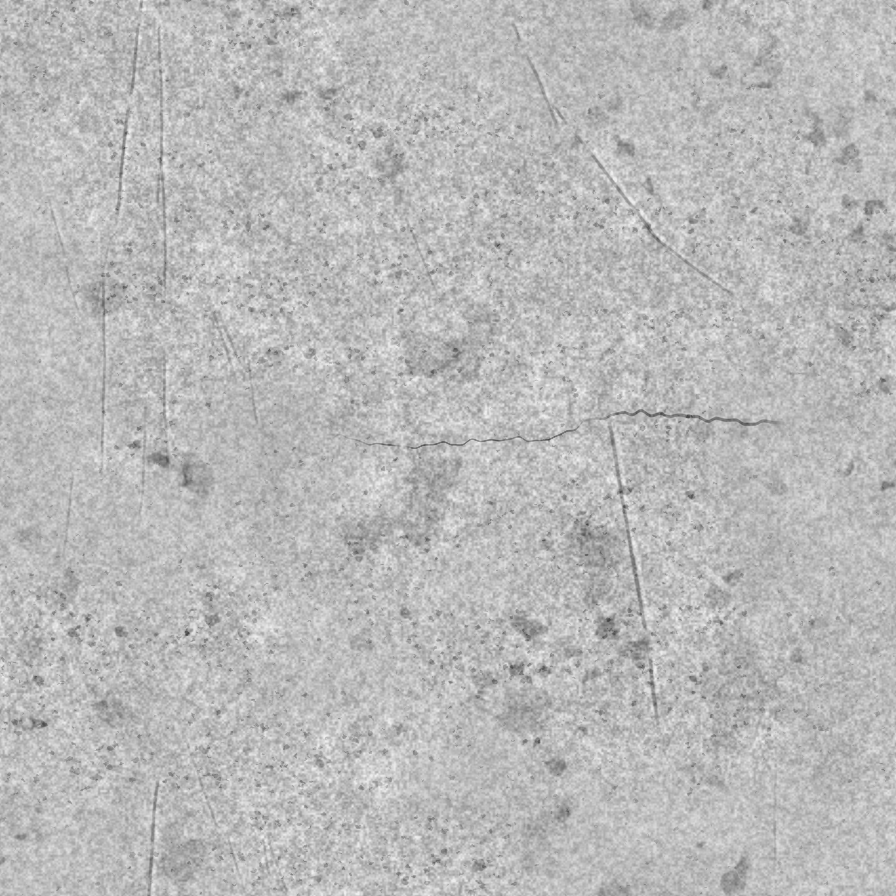
Reproduce this texture procedurally as a three.js fragment shader.

```glsl
// Weathered pale concrete: fine sandy grain over faint mottling, with pits
// clustered by rough zones and trowel bands, stained patches, long
// embossed scratches and one thin wandering crack.
varying vec2 vUv;

float hash(vec2 p) {
  vec3 q = fract(vec3(p.xyx) * 0.1031);
  q += dot(q, q.yzx + 33.33);
  return fract((q.x + q.y) * q.z);
}

float noise(vec2 p) {
  vec2 i = floor(p), f = fract(p);
  f = f * f * (3.0 - 2.0 * f);
  return mix(mix(hash(i), hash(i + vec2(1.0, 0.0)), f.x),
             mix(hash(i + vec2(0.0, 1.0)), hash(i + 1.0), f.x), f.y);
}

float fbm(vec2 p) {
  float sum = 0.0, amp = 0.5;
  for (int i = 0; i < 5; i++) {
    sum += amp * noise(p);
    p = mat2(1.6, 1.2, -1.2, 1.6) * p + 17.3;
    amp *= 0.5;
  }
  return sum;
}

// Coverage of ragged pits scattered one per cell; density decides how many open.
float pits(vec2 uv, float cells, float density, float seed) {
  vec2 p = uv * cells + seed;
  p += 0.45 * (vec2(noise(p * 3.1), noise(p * 3.1 + 41.0)) - 0.5);
  vec2 cell = floor(p);
  float cover = 0.0;
  for (int y = -1; y <= 1; y++) {
    for (int x = -1; x <= 1; x++) {
      vec2 id = cell + vec2(float(x), float(y));
      vec2 center = id + vec2(hash(id + 3.7), hash(id + 19.1));
      float open = clamp((density - hash(id + 57.3)) * 6.0, 0.0, 1.0);
      float radius = open * mix(0.16, 0.46, pow(hash(id + 83.9), 2.0));
      float d = length((p - center) * vec2(0.9, 1.1));
      cover = max(cover, open * (1.0 - smoothstep(radius * 0.6, radius + 0.12, d)));
    }
  }
  return cover;
}

// Groove from a to b: positive for its dark floor, negative for its lit lip.
float scratch(vec2 p, vec2 a, vec2 b, float width) {
  p.x += 0.005 * (noise(p * 22.0) - 0.5);
  vec2 along = b - a;
  float t = clamp(dot(p - a, along) / dot(along, along), 0.0, 1.0);
  vec2 offset = p - a - along * t;
  vec2 normal = normalize(vec2(-along.y, along.x));
  float groove = 1.0 - smoothstep(width * 0.2, width, length(offset));
  float lip = 1.0 - smoothstep(0.0, width * 1.3, length(offset - normal * width * 1.5));
  float wear = smoothstep(0.25, 0.6, noise(p * 55.0) + 0.2);
  float taper = smoothstep(0.0, 0.12, t) * (1.0 - smoothstep(0.85, 1.0, t));
  return (groove - 0.45 * lip) * wear * taper;
}

float scratches(vec2 p) {
  float s = scratch(p, vec2(0.675, 0.56), vec2(0.741, 0.16), 0.0034);
  s += 0.7 * scratch(p, vec2(0.57, 0.98), vec2(0.625, 0.85), 0.003);
  s += scratch(p, vec2(0.61, 0.89), vec2(0.75, 0.715), 0.0028);
  s += 0.7 * scratch(p, vec2(0.72, 0.745), vec2(0.83, 0.66), 0.0025);
  s += scratch(p, vec2(0.161, 1.04), vec2(0.128, 0.74), 0.0028);
  s += 0.7 * scratch(p, vec2(0.118, 0.7), vec2(0.114, 0.46), 0.0024);
  s += 0.7 * scratch(p, vec2(0.177, 1.03), vec2(0.187, 0.44), 0.0024);
  s += scratch(p, vec2(0.178, 0.14), vec2(0.163, -0.04), 0.003);
  // Short faint strokes, mostly steep
  for (int i = 0; i < 14; i++) {
    vec2 key = vec2(float(i) * 7.0, 5.0);
    vec2 start = vec2(hash(key), hash(key + 11.0));
    start.x = mix(start.x, start.x * 0.3, step(0.45, hash(key + 47.0)));
    float lean = (hash(key + 23.0) - 0.5) * 0.9;
    float reach = mix(0.05, 0.17, hash(key + 31.0));
    s += 0.45 * scratch(p, start, start + reach * vec2(sin(lean), -cos(lean)), 0.0022);
  }
  return s;
}

float crack(vec2 p) {
  float path = 0.505 + 0.033 * smoothstep(0.6, 0.71, p.x) - 0.013 * smoothstep(0.72, 0.82, p.x);
  path += 0.016 * (noise(vec2(p.x * 26.0, 2.0)) - 0.5) + 0.007 * (noise(vec2(p.x * 95.0, 8.0)) - 0.5);
  float width = mix(0.0014, 0.0027, smoothstep(0.6, 0.74, p.x));
  float extent = smoothstep(0.35, 0.45, p.x) * (1.0 - smoothstep(0.84, 0.89, p.x));
  float gaps = smoothstep(0.15, 0.5, noise(p * 40.0) + 0.15);
  return extent * gaps * (1.0 - smoothstep(width * 0.3, width, abs(p.y - path)));
}

void main() {
  vec2 p = vUv;
  float rough = smoothstep(0.34, 0.62, fbm(p * 4.5 + 9.0));
  float bands = noise(vec2(p.x * 7.0, p.y * 48.0)) * 0.65 + noise(vec2(p.x * 36.0, p.y * 6.0)) * 0.35;
  float cluster = rough * smoothstep(0.3, 0.75, bands);

  // Sandy grain and pale, cloudy mottling
  float grain = 0.15 * (noise(p * 290.0) - 0.5) + 0.13 * (noise(p * 470.0 + 60.0) - 0.5)
              + 0.09 * (noise(p * 140.0 + 25.0) - 0.5);
  float tone = 0.737 + grain * mix(0.85, 1.2, rough);
  tone += 0.09 * (fbm(p * 13.0 + 4.0) - 0.48) + 0.025 * (bands - 0.5);
  tone += 0.055 * rough * smoothstep(0.52, 0.72, fbm(p * 30.0 + 70.0));

  // Stains with ragged rims, one broad worn patch among them
  float stain = smoothstep(0.66, 0.71, fbm(p * 15.0 + 33.0));
  float worn = length((p - vec2(0.815, 0.24)) * vec2(1.0, 0.8)) + 0.16 * (fbm(p * 22.0) - 0.5);
  stain = max(stain, 0.65 * (1.0 - smoothstep(0.035, 0.045, worn)));
  tone -= 0.085 * stain;

  // Pits from pinholes to broad chips
  tone -= 0.17 * pits(p, 135.0, 0.13 + 0.27 * cluster, 5.0);
  tone -= 0.19 * pits(p, 66.0, 0.04 + 0.24 * cluster, 31.0);
  float chips = smoothstep(0.48, 0.68, fbm(p * 6.0 + 51.0));
  tone -= 0.17 * pits(p, 34.0, 0.02 + 0.36 * chips, 77.0) * (0.7 + 0.6 * noise(p * 180.0));

  tone -= 0.2 * scratches(p) + 0.28 * crack(p);
  gl_FragColor = vec4(vec3(clamp(tone, 0.26, 0.93)), 1.0);
}
```
